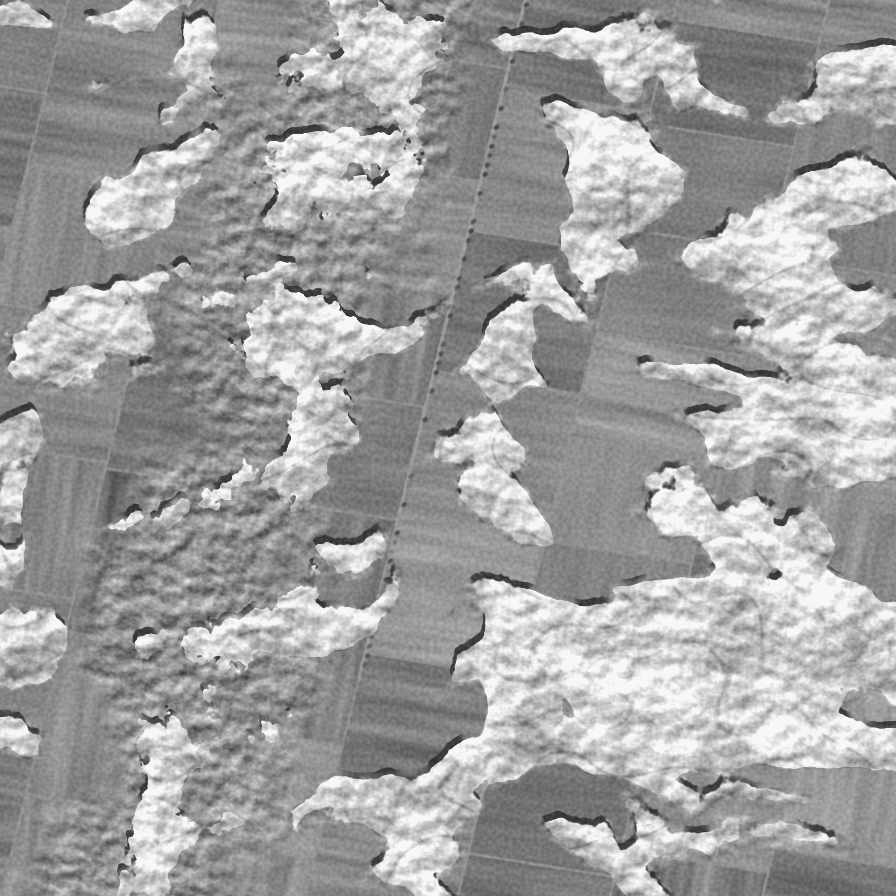
Write a WebGL 2 fragment shader that draws this texture.

```glsl
#version 300 es
precision highp float;
// Grey aerial view of striped farmland cut by pale, branching eroded slopes.
// Tilted parcels form the ground; a warped noise field marks the bare slopes,
// and comparing it with a shifted copy gives the dark rims of the scarps.
#define LEAN 0.245
#define ROAD_X 0.341
#define GULLY_FREQ 3.6
#define BARE_LEVEL 0.10
#define BARE_TONE 0.83
#define FIELD_TONE 0.52
#define SCRUB_TONE 0.57
#define RIM_TONE 0.20
#define LIGHT vec2(0.0025, -0.0075)

uniform vec2 u_resolution;
out vec4 fragColor;

float hash(vec2 p) {
  vec3 q = fract(p.xyx * 0.1031);
  q += dot(q, q.yzx + 33.33);
  return fract((q.x + q.y) * q.z);
}

float cornerSlope(vec2 cell, vec2 offset) {
  float a = 6.2832 * hash(cell);
  return dot(vec2(cos(a), sin(a)), offset);
}

float noise(vec2 p) {
  vec2 i = floor(p), f = p - i, e = vec2(1.0, 0.0);
  vec2 s = f * f * f * (f * (f * 6.0 - 15.0) + 10.0);
  float low = mix(cornerSlope(i, f), cornerSlope(i + e, f - e), s.x);
  float high = mix(cornerSlope(i + e.yx, f - e.yx), cornerSlope(i + 1.0, f - 1.0), s.x);
  return mix(low, high, s.y);
}

float fbm(vec2 p) {
  float sum = 0.0, amp = 1.0;
  for (int k = 0; k < 4; k++) {
    sum += amp * noise(p);
    p = mat2(1.6, 1.2, -1.2, 1.6) * p + 17.3;
    amp *= 0.5;
  }
  return sum;
}

float scrubAmount(vec2 p) {
  float d = abs(p.x - LEAN * p.y - 0.15) + 0.15 * fbm(p * 5.0 + 3.0);
  return 1.0 - smoothstep(0.05, 0.16, d);
}

// Positive on bare slopes: trunks, side fingers, a diagonal band and a broad sheet.
float bareness(vec2 p) {
  vec2 w = p + vec2(0.2, 0.04) * vec2(fbm(p * 2.3 + 5.0), fbm(p * 6.0 + 41.0));
  float trunk = abs(fract(GULLY_FREQ * (w.x - LEAN * w.y - ROAD_X)) - 0.5);
  float finger = noise(vec2(6.0 * w.x, 17.0 * (w.y + 0.3 * abs(w.x - 0.55))) + 7.0);
  float band = (p.x + 1.1 * p.y - 1.61) / 1.49 + 0.05 * fbm(p * 7.0);
  float diagonal = exp(-band * band / 0.003) * smoothstep(0.5, 0.65, p.x);
  vec2 box = abs(p - vec2(0.81, 0.24) + 0.03 * fbm(p * 6.0 + 11.0)) - vec2(0.25, 0.10);
  float sheet = 1.0 - smoothstep(-0.02, 0.02, max(box.x, box.y));
  float rough = fbm(p * 28.0) * (0.10 + 0.20 * scrubAmount(p));
  return 0.25 - trunk + 0.6 * finger + 0.2 * diagonal + 0.45 * sheet + rough - BARE_LEVEL;
}

// Parcels with their own tone, narrow strips and fine plough lines.
float fields(vec2 p) {
  vec2 q = vec2(p.x - LEAN * p.y - ROAD_X, p.y + 0.16 * p.x);
  float column = floor(q.x / 0.17);
  vec2 cellSize = vec2(0.17, 0.11 + 0.1 * hash(vec2(column, 4.0)));
  vec2 grid = vec2(q.x, q.y + hash(vec2(column, 9.0))) / cellSize;
  vec2 id = floor(grid), f = fract(grid);
  float kind = hash(id + 31.0);
  vec2 along = kind < 0.75 ? q : q.yx;
  along.y += 0.15 * (kind - 0.4) * along.x;
  float plough = noise(vec2(along.x * 6.0, along.y * 105.0) + id * 13.0);
  float strips = noise(vec2(along.x * 3.0, along.y * 34.0) + id * 7.0);
  float strength = 0.3 + hash(id + 57.0);
  float tone = FIELD_TONE + 0.15 * (hash(id) - 0.5) + 0.05 * fbm(p * 8.0);
  tone += strength * (0.12 * plough + 0.13 * strips);
  vec2 edge = min(f, 1.0 - f) * cellSize;
  float border = 1.0 - smoothstep(0.0, 0.003, min(edge.x, edge.y));
  return mix(tone, 0.57, border);
}

// Pale track with a row of uneven dark trees beside it.
float addRoad(float tone, vec2 p) {
  float across = p.x - LEAN * p.y - ROAD_X;
  float reach = smoothstep(0.2, 0.32, p.y);
  float track = 1.0 - smoothstep(0.001, 0.003, abs(across));
  tone = mix(tone, 0.63, 0.7 * track * reach);
  float row = p.y * 95.0, size = hash(vec2(floor(row), 2.0));
  vec2 tree = vec2(across - 0.003, (fract(row) - 0.5) / 95.0);
  float dot_ = 1.0 - smoothstep(0.001, 0.0045, length(tree));
  return mix(tone, 0.30, dot_ * reach * smoothstep(0.25, 0.6, size));
}

void main() {
  vec2 p = gl_FragCoord.xy / u_resolution;
  float bare = bareness(p), lit = bareness(p + LIGHT);
  float grain = noise(p * 215.0);
  vec2 bumps = p * vec2(42.0, 56.0);
  float relief = fbm(bumps) - fbm(bumps + LIGHT * 50.0);

  // Ground: fields, track and rough scrub around the slopes
  float tone = addRoad(fields(p), p);
  float scrub = max(scrubAmount(p), 0.7 * smoothstep(-0.07, 0.0, bare));
  float scrubTone = SCRUB_TONE + 0.38 * relief + 0.12 * fbm(p * 17.0);
  tone = mix(tone, scrubTone, 0.85 * scrub);

  // Bare slopes, brightest just below the scarp
  float crease = 1.0 - smoothstep(0.0, 0.05, abs(noise(p * vec2(10.0, 15.0) + 3.0)));
  float slope = clamp(lit - bare, -0.06, 0.06);
  float soil = BARE_TONE + 0.28 * relief + 0.22 * fbm(p * 14.0) + 1.4 * slope - 0.12 * crease;
  float bareMask = smoothstep(0.0, 0.025, bare);
  tone = mix(tone, soil, bareMask);

  // Broken shadow line along the upper edges
  float rim = smoothstep(0.0, 0.025, lit) * (1.0 - bareMask);
  rim *= smoothstep(-0.12, 0.12, noise(p * 19.0 + 23.0));
  tone = mix(tone, RIM_TONE, 0.9 * rim);

  tone += 0.09 * grain;
  fragColor = vec4(vec3(clamp(tone, 0.12, 0.97)), 1.0);
}
```
